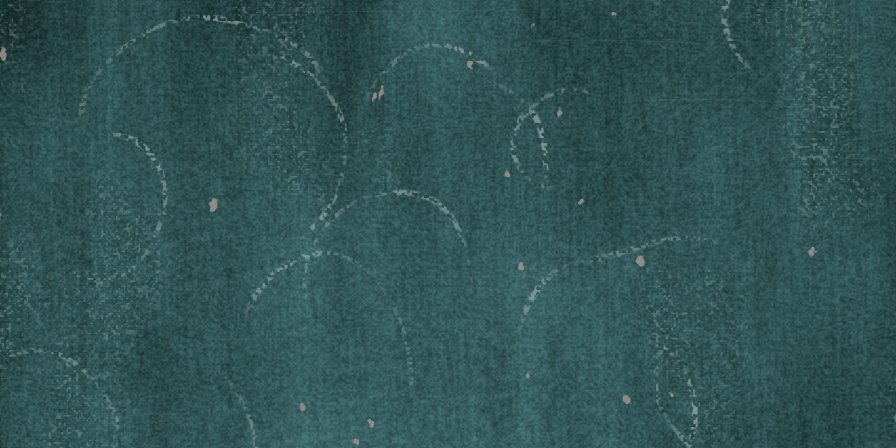
Reproduce this texture procedurally as a WebGL 2 fragment shader.

```glsl
#version 300 es
precision highp float;

uniform vec2 u_resolution;
out vec4 fragColor;

const float TAU = 6.2831853;

float hash(vec2 p) {
    return fract(sin(dot(p, vec2(127.1, 311.7))) * 43758.5453);
}

vec2 hash2(float n) {
    return vec2(hash(vec2(n, 3.7)), hash(vec2(n, 8.3)));
}

float noise(vec2 p) {
    vec2 i = floor(p), f = fract(p);
    f = f * f * (3.0 - 2.0 * f);
    return mix(mix(hash(i), hash(i + vec2(1, 0)), f.x),
               mix(hash(i + vec2(0, 1)), hash(i + vec2(1, 1)), f.x), f.y);
}

float fbm(vec2 p) {
    float sum = 0.0, amp = 0.5;
    for (int i = 0; i < 5; i++) {
        sum += amp * noise(p);
        p = mat2(1.6, 1.2, -1.2, 1.6) * p + 5.3;
        amp *= 0.5;
    }
    return sum / 0.97;
}

// Worn board: cloudy patches, vertical wiping, woven grain, darker rim
float boardTone(vec2 p, float aspect) {
    float tone = 0.7 + 0.85 * (fbm(p * 3.1 + 2.0) - 0.5);
    tone += 0.3 * (noise(p * vec2(17.0, 1.8)) - 0.5);
    tone += 0.18 * (noise(p * vec2(70.0, 5.0)) - 0.5);
    tone += 0.28 * (noise(p * vec2(210.0, 60.0)) - 0.5);
    tone += 0.28 * (noise(p * vec2(60.0, 210.0)) - 0.5);
    tone += 0.6 * (noise(p * 235.0) - 0.5);
    vec2 rim = vec2(p.x / aspect, p.y) * 2.0 - 1.0;
    tone -= 0.32 * pow(abs(rim.x), 5.0) + 0.22 * smoothstep(0.3, 1.0, rim.y);
    return tone + 0.1 * (1.0 - smoothstep(0.0, 0.9, length(rim - vec2(0.0, -0.5))));
}

// Broken chalk arcs with uneven pressure
float chalkArcs(vec2 p, float aspect) {
    float cover = 0.0;
    vec2 wobble = 0.05 * vec2(noise(p * 5.0), noise(p * 5.0 + 40.0));
    for (float i = 0.0; i < 15.0; i++) {
        vec2 a = hash2(i + 11.0), b = hash2(i + 61.0);
        vec2 q = p + wobble - vec2((i + a.x) / 15.0 * aspect, a.y);
        q.x *= mix(0.75, 1.2, b.y);
        float radius = mix(0.1, 0.27, b.x);
        float span = mix(1.3, 4.2, a.x);
        float angle = mod(atan(q.y, q.x) - TAU * b.y, TAU);
        float ends = smoothstep(0.0, 0.3, angle) * (1.0 - smoothstep(span - 0.4, span, angle));
        float pressure = mix(0.25, 1.0, noise(vec2(angle * 2.5, i * 7.0)));
        float width = mix(0.004, 0.011, pressure);
        float line = 1.0 - smoothstep(width * 0.3, width, abs(length(q) - radius));
        cover = max(cover, line * ends * pressure);
    }
    return cover;
}

// Fine scratches: a slanted fan on the right, stray ones elsewhere
float scratches(vec2 p, float aspect) {
    float sum = 0.0;
    for (float i = 0.0; i < 60.0; i++) {
        vec2 a = hash2(i + 130.0), b = hash2(i + 210.0);
        bool fan = i < 34.0;
        vec2 center = vec2(aspect * (fan ? mix(0.62, 1.02, a.x) : a.x), a.y);
        float angle = fan ? mix(0.2, 0.95, b.x)
                          : (b.y > 0.5 ? 0.0 : TAU * 0.25) + (b.x - 0.5) * 0.5;
        vec2 q = p - center;
        q = vec2(dot(q, vec2(cos(angle), sin(angle))), dot(q, vec2(-sin(angle), cos(angle))));
        q.y += (a.x - 0.5) * 0.6 * q.x * q.x;
        float reach = mix(0.08, 0.36, b.y);
        float line = 1.0 - smoothstep(0.0004, 0.0028, abs(q.y));
        sum += line * (1.0 - smoothstep(reach * 0.6, reach, abs(q.x))) * mix(0.15, 0.45, a.y);
    }
    return min(sum, 0.8) * mix(0.4, 1.0, noise(p * 40.0));
}

// Small ragged chips of chalk
float chips(vec2 p, float aspect) {
    float cover = 0.0;
    for (float i = 0.0; i < 20.0; i++) {
        vec2 a = hash2(i + 320.0), b = hash2(i + 410.0);
        vec2 q = (p - a * vec2(aspect, 1.0)) * vec2(1.0, mix(0.5, 1.0, b.x));
        float d = length(q) + 0.009 * (noise(p * 130.0) - 0.5);
        float size = mix(0.003, 0.008, b.y);
        cover = max(cover, 1.0 - smoothstep(size - 0.002, size + 0.002, d));
    }
    return cover;
}

void main() {
    vec2 p = gl_FragCoord.xy / u_resolution.y;
    float aspect = u_resolution.x / u_resolution.y;

    float tone = clamp(boardTone(p, aspect), -0.2, 1.35);
    vec3 color = mix(vec3(0.115, 0.215, 0.215), vec3(0.235, 0.4, 0.408), tone);
    color = mix(color, vec3(0.36, 0.52, 0.51), 0.55 * scratches(p, aspect));

    // Chalk catches only on the raised grain
    float grain = noise(p * 180.0 + 9.0);
    float dust = smoothstep(0.5, 0.75, fbm(p * vec2(5.0, 3.0) + 17.0)) * smoothstep(0.6, 0.9, grain);
    color = mix(color, vec3(0.43, 0.54, 0.53), 0.6 * dust);
    float arcs = chalkArcs(p, aspect) * smoothstep(0.35, 0.7, grain);
    color = mix(color, vec3(0.6, 0.66, 0.64), 0.8 * arcs);
    color = mix(color, vec3(0.64, 0.6, 0.57), 0.8 * chips(p, aspect));

    fragColor = vec4(color, 1.0);
}
```
